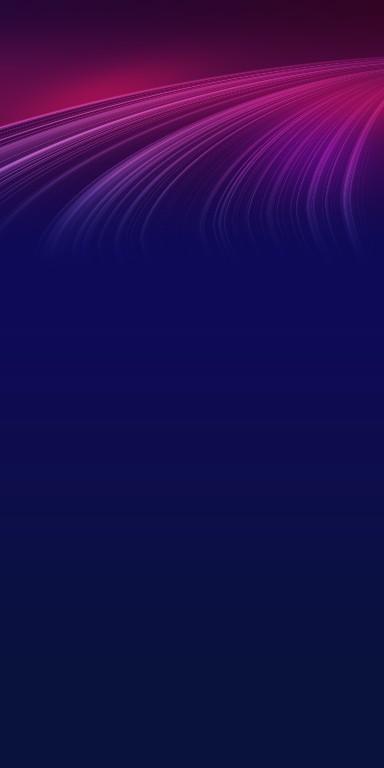
Write a Shadertoy shader that draws this background.

```glsl
// Fan of glowing magenta light trails curving down into a deep navy gradient.

// Layout: x runs 0..1 rightwards, y runs 0..2 downwards
const float FAN_X = 1.1;        // where all trails become level
const float CURVE_POWER = 1.6;  // superellipse exponent of the trails
const float OUTER_REACH = 2.0;  // reach of the topmost trail
const float MIN_REACH = 0.02;
const float MAX_REACH = 3.0;
const float FAN_BOTTOM = 0.8;   // trails are not traced below this
const float FADE_START = 0.40;
const float FADE_END = 0.71;
const float TRAIL_FLOOR = 0.16; // light removed to deepen the gaps
const float TRAIL_GAIN = 1.35;

const vec3 NAVY_TOP = vec3(0.055, 0.04, 0.345);
const vec3 NAVY_MID = vec3(0.05, 0.055, 0.29);
const vec3 NAVY_LOW = vec3(0.035, 0.07, 0.235);
const vec3 SKY_LEFT = vec3(0.15, 0.025, 0.22);
const vec3 SKY_RIGHT = vec3(0.20, 0.015, 0.14);
const vec3 SKY_LOW = vec3(0.37, 0.05, 0.29);
const vec3 LANE = vec3(0.37, 0.045, 0.33);
const vec3 CRIMSON = vec3(0.32, 0.02, 0.05);
const vec3 VIOLET = vec3(0.17, 0.0, 0.22);
const vec3 LILAC = vec3(0.86, 0.46, 0.84);
const vec3 PINK = vec3(0.84, 0.24, 0.56);
const vec3 BLUE_TRAIL = vec3(0.42, 0.38, 0.80);

float hash(float n) {
    n = fract(n * 0.1031);
    n *= n + 33.33;
    n *= n + n;
    return fract(n);
}

float glow(vec2 p, vec2 center, vec2 size) {
    vec2 d = (p - center) / size;
    return exp(-dot(d, d));
}

// Sign tells whether p lies outside the trail of the given reach
float trailSide(vec2 p, float reach) {
    float height = 0.28 + 0.22 * reach;
    float top = 0.2 - 0.0275 * reach;
    float u = abs(FAN_X - p.x) / reach;
    float v = abs(top + height - p.y) / height;
    return pow(u, CURVE_POWER) + pow(v, CURVE_POWER) - 1.0;
}

// Log of the reach of the trail through p, found by bisection
float trailCoord(vec2 p) {
    float lo = log(MIN_REACH), hi = log(MAX_REACH);
    for (int i = 0; i < 20; i++) {
        float mid = 0.5 * (lo + hi);
        if (trailSide(p, exp(mid)) > 0.0) lo = mid; else hi = mid;
    }
    return 0.5 * (lo + hi);
}

// Ribbon with a crisp outer edge and a soft inner tail
float ribbon(float d, float width, float blur) {
    float tail = exp(-max(-d, 0.0) / width);
    return tail * (1.0 - smoothstep(-blur, blur, d));
}

// Random ribbons at several scales, dimmed where they get too fine
float trails(float s, float blur) {
    float sum = 0.0, freq = 7.0, gain = 0.66;
    for (int layer = 0; layer < 4; layer++) {
        float q = s * freq + 40.0;
        float w = blur * freq;
        float detail = 1.0 - smoothstep(0.5, 1.7, w);
        for (int k = 0; k < 2; k++) {
            float id = floor(q) + float(k);
            float seed = id + float(layer) * 71.0;
            float edge = id + 0.8 * hash(seed + 3.7);
            float width = mix(0.06, 0.26, hash(seed + 19.3));
            float level = 0.1 + 1.1 * hash(seed + 47.1);
            sum += gain * level * detail * ribbon(q - edge, width, 0.5 * w + 0.01);
        }
        sum += gain * 0.2 * (1.0 - detail);
        freq *= 2.1;
        gain *= 0.84;
    }
    return sum;
}

void mainImage(out vec4 fragColor, in vec2 fragCoord) {
    vec2 uv = fragCoord / iResolution.xy;
    vec2 p = vec2(uv.x, 2.0 * (1.0 - uv.y));
    float s = trailCoord(vec2(p.x, min(p.y, FAN_BOTTOM)));
    float blur = clamp(fwidth(s), 0.002, 0.3);
    float fade = 1.0 - smoothstep(FADE_START, FADE_END, p.y);

    // Navy ground
    vec3 navy = mix(NAVY_TOP, NAVY_MID, smoothstep(0.75, 1.35, p.y));
    navy = mix(navy, NAVY_LOW, smoothstep(1.2, 1.85, p.y));

    // Dusky sky with a crimson glow lying along the sloping horizon
    vec3 sky = mix(SKY_LEFT, SKY_RIGHT, p.x);
    sky = mix(sky, SKY_LOW, smoothstep(0.0, 0.24, p.y) * (1.0 - 0.3 * p.x));
    vec2 sloped = p + vec2(0.0, 0.25 * (p.x - 0.25));
    sky += CRIMSON * 0.8 * glow(sloped, vec2(0.26, 0.26), vec2(0.24, 0.07));

    // Coloured haze between the trails
    float haze = 1.0 - smoothstep(0.2, 0.66, p.y);
    vec3 field = mix(navy, LANE, haze);
    field += CRIMSON * glow(p, vec2(0.98, 0.26), vec2(0.32, 0.08));
    field += CRIMSON * 0.5 * glow(sloped, vec2(0.42, 0.30), vec2(0.28, 0.07));
    field += VIOLET * glow(p, vec2(0.82, 0.39), vec2(0.17, 0.11));

    // Trails: scattered ribbons plus a few broad accents
    float light = max(trails(s, blur) - TRAIL_FLOOR, 0.0) * TRAIL_GAIN;
    light *= 1.0 - 0.6 * exp(-pow((s - 0.12) / 0.08, 2.0));
    light *= mix(0.7, 1.0, smoothstep(-0.5, 0.4, s));
    light += 0.60 * ribbon(s + 0.01, 0.08, blur + 0.005);
    light += 0.50 * ribbon(s - 0.52, 0.08, blur + 0.004);
    light += 0.75 * ribbon(s + 1.58, 0.06, blur + 0.005);
    light += 0.55 * ribbon(s + 1.20, 0.04, blur + 0.005);
    light *= fade * mix(1.0, 0.45, smoothstep(0.6, 1.0, p.x) * haze);
    light *= smoothstep(-2.0, -1.6, s);

    vec3 tint = mix(LILAC, PINK, smoothstep(0.15, 0.7, p.x));
    tint = mix(tint, BLUE_TRAIL, smoothstep(0.38, 0.6, p.y));
    field *= mix(0.82, 1.0, max(smoothstep(0.0, 0.4, light), 1.0 - fade));
    field += tint * (1.0 - field) * min(light, 1.3) * 0.8;

    // Join both sides along the topmost trail and light its rim
    float rim = s - log(OUTER_REACH);
    float above = smoothstep(-blur, blur, rim) * step(p.y, FAN_BOTTOM);
    vec3 color = mix(field, sky, above);
    float line = exp(-pow(rim / (0.7 * blur + 0.002), 2.0));
    color += tint * line * mix(0.45, 0.06, p.x) * fade;
    fragColor = vec4(clamp(color, 0.0, 1.0), 1.0);
}
```
